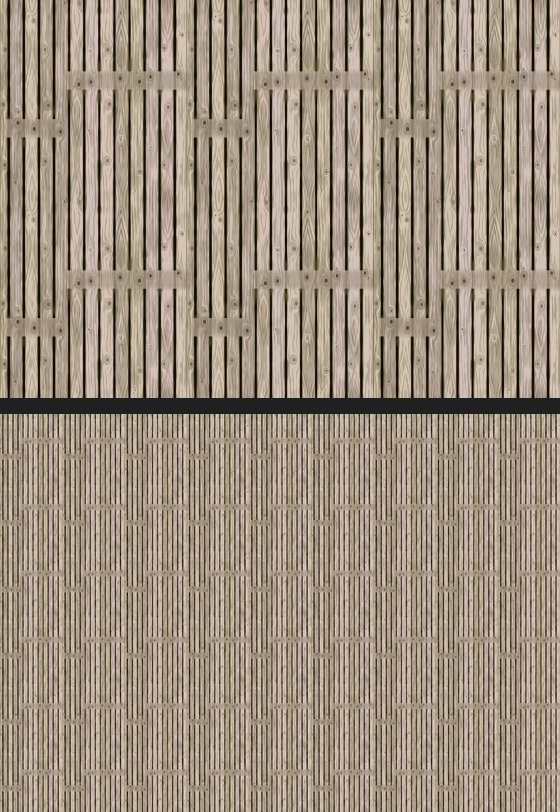
Top: one tile. Bottom: repeated 3 by 3.
A WebGL 2 fragment shader for this texture:

```glsl
#version 300 es
precision highp float;
uniform vec2 u_resolution;
out vec4 outColor;

// Layout: one tile is TILE units, y measured downwards
const vec2 REPEATS = vec2(3.0, 2.0);
const vec2 TILE = vec2(256.0, 273.0);
const float FIRST_GAP = 12.0;
const float PITCH = 20.7;
const float SEAM = 244.0;
const float GAP_HALF = 1.45;
const float LOW_RAIL = 176.0;
const float HIGH_RAIL = 110.5;
const float RAIL_HALF = 12.5;
const float LOW_RAIL_BOARDS = 4.0;
const float KNOT_SPACING = 79.0;

const vec3 WOOD = vec3(0.70, 0.64, 0.57);
const vec3 PALE = vec3(0.83, 0.76, 0.71);
const vec3 BROWN = vec3(0.57, 0.51, 0.43);
const vec3 MOSS = vec3(0.44, 0.41, 0.25);
const vec3 SHADE = vec3(0.25, 0.22, 0.14);
const vec3 GAP = vec3(0.07, 0.045, 0.02);
const vec3 KNOT = vec3(0.31, 0.25, 0.20);

float hash(vec2 p) {
    vec3 q = fract(p.xyx * vec3(0.1031, 0.1030, 0.0973));
    q += dot(q, q.yzx + 33.33);
    return fract((q.x + q.y) * q.z);
}

// Value noise that wraps vertically after a whole number of rows
float noise(vec2 p, float rows) {
    vec2 i = floor(p), f = fract(p);
    f = f * f * (3.0 - 2.0 * f);
    float y0 = mod(i.y, rows), y1 = mod(i.y + 1.0, rows);
    return mix(mix(hash(vec2(i.x, y0)), hash(vec2(i.x + 1.0, y0)), f.x),
               mix(hash(vec2(i.x, y1)), hash(vec2(i.x + 1.0, y1)), f.x), f.y);
}

float wrapDelta(float a, float b) {
    return mod(a - b + 0.5 * TILE.y, TILE.y) - 0.5 * TILE.y;
}

float railCentre(float index) {
    return index < LOW_RAIL_BOARDS ? LOW_RAIL : HIGH_RAIL;
}

void main() {
    vec2 uv = gl_FragCoord.xy / u_resolution;
    vec2 p = fract(vec2(uv.x, 1.0 - uv.y) * REPEATS) * TILE;
    float aa = 0.6 * TILE.x * REPEATS.x / u_resolution.x;
    float v = p.y / TILE.y;

    // Board index, position across it and its width
    float u = mod(p.x - FIRST_GAP, TILE.x);
    bool strip = u > SEAM;
    float board = strip ? 12.0 : min(floor(u / PITCH), 11.0);
    float start = strip ? SEAM : board * PITCH;
    float width = strip ? TILE.x - SEAM : min(PITCH, SEAM - start);
    float x = u - start;
    float seed = hash(vec2(board, 7.0));
    float offset = board * 41.0;
    float railY = railCentre(board);

    // Grain: straight boards, or nested arches on every other one
    float sway = 3.0 * noise(vec2(offset, v * 5.0), 5.0);
    float arch = abs(x - width * (0.4 + 0.2 * seed))
               + 5.0 * sin(6.2832 * (v * 2.0 + seed));
    float grain = (mod(board, 3.0) == 1.0 ? arch : x) + sway;

    // Knots: a pale row on some boards, a dark one by the rail on others
    bool paleRow = mod(board, 4.0) == 2.0 || strip;
    float core = 0.0, halo = 0.0, rim = 0.0;
    for (int i = 0; i < 3; i++) {
        float n = float(i);
        float r1 = hash(vec2(board, n + 20.0)), r2 = hash(vec2(board, n + 50.0));
        float cy = 65.0 + KNOT_SPACING * n + 8.0 * (r1 - 0.5);
        float radius = 2.7 + r2;
        float dark = 0.6;
        if (!paleRow) {
            cy = i == 0 ? railY + 20.0 * (r1 - 0.5) : TILE.y * r1;
            radius = i == 0 ? 3.1 + r2 : 0.8 + 1.2 * r2;
            dark = i == 0 ? 0.95 : 0.7;
        }
        float cx = width * mix(0.3, 0.72, r2);
        vec2 q = vec2(x - cx, wrapDelta(p.y, cy) * 0.72) / radius;
        float d = length(q);
        float reach = exp(-0.16 * dot(q * vec2(1.0, 0.6), q));
        grain = mix(grain, d * 3.2 + n, reach);
        halo = max(halo, reach * step(2.0, radius));
        rim = max(rim, exp(-8.0 * (d - 1.15) * (d - 1.15)) * dark);
        core = max(core, dark * (1.0 - smoothstep(0.3, 0.9, d)));
    }

    // Wood colour from rings, streaks, fibres and weathered blotches
    float rings = 0.5 + 0.5 * sin(grain * 1.55 + seed * 6.0);
    float streak = noise(vec2(grain * 0.55 + offset, v * 7.0), 7.0);
    float fibre = noise(vec2(x * 0.8 + offset, v * 36.0), 36.0);
    float blotch = noise(vec2(x * 0.12 + offset, v * 9.0), 9.0);
    float tone = 0.60 * (streak - 0.5) + 0.32 * (rings - 0.5) + 0.42 * (fibre - 0.5)
               + 0.50 * (blotch - 0.5) + 0.45 * (seed - 0.5) + 0.08;
    vec3 color = mix(WOOD, PALE, smoothstep(0.0, 0.42, tone));
    color = mix(color, BROWN, smoothstep(0.0, 0.5, -tone));
    float hue = hash(vec2(board, 3.0)) - 0.5;
    color *= 1.0 + hue * vec3(0.01, 0.03, -0.07) + 0.02 * vec3(seed - 0.5);
    color = mix(color, PALE, 0.2 * halo);
    color = mix(color, mix(BROWN, MOSS, 0.35), 0.6 * rim);
    color = mix(color, KNOT, core);

    // Stained band where the boards cross the rail
    float railBand = 1.0 - smoothstep(7.0, 18.0, abs(wrapDelta(p.y, railY)));
    color = mix(color, BROWN * (0.88 + 0.2 * fibre), 0.45 * railBand * (1.0 - core));

    // Gap on the nearer side; the last one is only a faint seam
    float gapIndex = x < 0.5 * width ? board : mod(board + 1.0, 13.0);
    bool faint = gapIndex == 12.0;
    float wobble = noise(vec2(gapIndex * 17.0, v * 24.0), 24.0) - 0.5;
    float halfWidth = faint ? 0.4 : GAP_HALF + 0.5 * wobble + 0.4 * (hash(vec2(gapIndex, 9.0)) - 0.5);
    float edge = min(x, width - x) - halfWidth;
    float fromRail = abs(wrapDelta(p.y, railCentre(gapIndex)));
    float open = smoothstep(-1.0, 1.0, fromRail - RAIL_HALF);

    // Moss and shadow along the edges, thicker beside the rail
    float nearRail = open * (1.0 - smoothstep(RAIL_HALF + 8.0, RAIL_HALF + 24.0, fromRail));
    float patches = noise(vec2(gapIndex * 29.0, v * 18.0), 18.0);
    float growth = faint ? 0.0 : 0.35 + 0.5 * smoothstep(0.5, 0.9, patches) + 0.3 * nearRail;
    float mossReach = 1.6 + 1.8 * smoothstep(0.6, 0.95, patches) + 1.2 * nearRail;
    color = mix(color, MOSS, min(growth, 1.0) * open * (1.0 - smoothstep(0.0, mossReach, edge)));
    float shadow = 1.0 - smoothstep(0.0, 1.2, edge);
    color = mix(color, SHADE, shadow * (faint ? 0.12 : 0.3 * open));

    // Dark opening, mossy beside the rail and closed by it
    vec3 depth = mix(GAP, MOSS * 0.8, nearRail * smoothstep(0.35, 0.8, patches) * 0.7);
    float opening = 1.0 - smoothstep(-aa, aa, edge);
    color = mix(color, depth, opening * (faint ? 0.3 : open));
    color = mix(color, BROWN * 0.86, opening * (1.0 - open) * (faint ? 0.0 : 0.55));

    outColor = vec4(color, 1.0);
}
```
